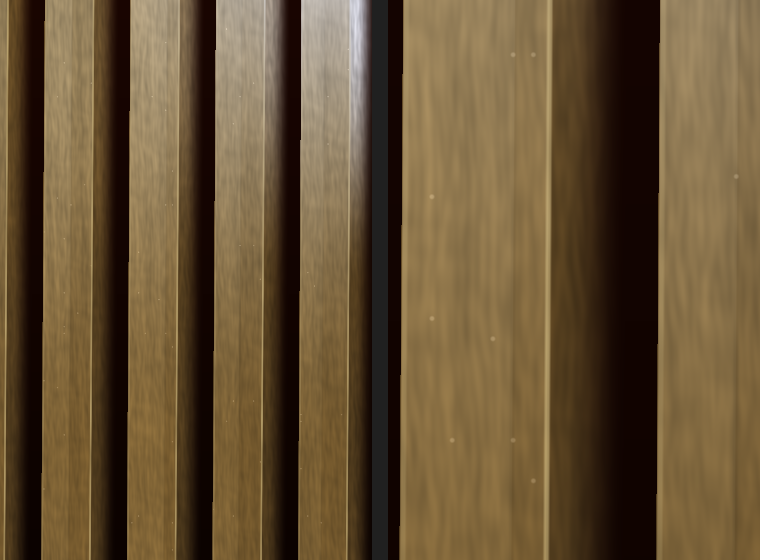
Left, the full canvas; right, a detail of the centre.
A Shadertoy shader for this texture:

```glsl
// Upright oak slats with a lit front, a shaded side and a near-black gap between.
// Each slat is one cell of a leaning 1D repeat; stretched gradient noise makes
// the grain, and a cool window glare fades in towards the upper right.

const float PERIOD = 0.2301;      // slat spacing, in canvas widths
const float FIRST_EDGE = 0.110;   // left edge of the first full slat, at the bottom
const float LEAN = 0.010;         // sideways drift from bottom to top
const float FRONT_END = 0.572;    // right edge of the front, in periods
const float SIDE_END = 0.875;     // where the side has sunk into the gap
const float EDGE_WIDTH = 0.016;   // pale arris line, in periods
const float GRAIN = 0.23;
const float FIGURE = 0.10;

const vec3 OAK_LOW = vec3(0.475, 0.370, 0.198);
const vec3 OAK_HIGH = vec3(0.615, 0.540, 0.400);
const vec3 OAK_SIDE = vec3(0.345, 0.255, 0.125);
const vec3 GAP = vec3(0.070, 0.014, 0.002);
const vec3 ARRIS = vec3(0.780, 0.690, 0.470);
const vec3 GLARE = vec3(0.840, 0.850, 0.900);

float hash(vec2 p) {
    vec3 q = fract(p.xyx * vec3(0.1031, 0.1030, 0.0973));
    q += dot(q, q.yzx + 33.33);
    return fract((q.x + q.y) * q.z);
}

vec2 gradient(vec2 cell) {
    float a = 6.2832 * hash(cell);
    return vec2(cos(a), sin(a));
}

// Gradient noise, roughly -0.7 to 0.7
float noise(vec2 p) {
    vec2 i = floor(p), f = p - i;
    vec2 u = f * f * f * (f * (f * 6.0 - 15.0) + 10.0);
    vec2 e = vec2(1.0, 0.0);
    float low = mix(dot(gradient(i), f), dot(gradient(i + e), f - e), u.x);
    float high = mix(dot(gradient(i + e.yx), f - e.yx),
                     dot(gradient(i + e.xx), f - e.xx), u.x);
    return mix(low, high, u.y);
}

// Fine pores, short flecks and long streaks along the slat
float woodGrain(vec2 p) {
    p.x += 0.006 * noise(p * vec2(9.0, 7.0)) + 0.03 * p.y;
    return 0.50 * noise(p * vec2(150.0, 24.0))
         + 0.35 * noise(p * vec2(105.0, 9.0) + 17.0)
         + 0.40 * noise(p * vec2(55.0, 1.6) + 41.0);
}

// Broad clouding with faint cross ripples
float woodFigure(vec2 p) {
    p.y += 0.35 * p.x + 0.03 * noise(p * 14.0);
    return 0.7 * noise(p * vec2(11.0, 5.0)) + 0.5 * noise(p * vec2(16.0, 38.0) + 9.0);
}

// Thin soft line centred at c
float line(float x, float c, float width) {
    return 1.0 - smoothstep(0.25 * width, width, abs(x - c));
}

void mainImage(out vec4 fragColor, in vec2 fragCoord) {
    vec2 uv = fragCoord / iResolution.xy;
    vec2 p = fragCoord / iResolution.x;
    float h = uv.y;

    // Slat cell: index and position across it
    float s = (uv.x - FIRST_EDGE - LEAN * h) / PERIOD;
    float id = floor(s), x = s - id;
    float aa = 1.0 / (PERIOD * iResolution.x);
    float rnd = hash(vec2(id + 11.0, 3.0));
    vec2 wood = vec2(p.x - LEAN * h, p.y) + vec2(3.7, 5.3) * (id + 4.0);
    float grain = woodGrain(wood);
    float figure = woodFigure(wood);

    // Front: two glued boards, paler towards the top
    float lift = smoothstep(0.15, 1.05, h);
    vec3 front = mix(OAK_LOW, OAK_HIGH, lift) * (0.97 + 0.07 * rnd);
    float seam = mix(0.27, 0.47, hash(vec2(id + 5.0, 8.0)));
    float board = smoothstep(seam - aa, seam + aa, x);
    front *= mix(vec3(1.02), vec3(0.95, 0.93, 0.88), board);
    front *= 1.0 - 0.05 * line(x, seam, 0.015);
    float frontGlare = pow(h, 3.5) * smoothstep(0.1, 1.0, uv.x);
    front = mix(front, GLARE, 0.62 * frontGlare);
    front *= 1.0 + GRAIN * grain * (1.0 - 0.4 * frontGlare) + FIGURE * figure;

    // Sparse pale dust specks
    vec2 dust = p * 55.0, dustCell = floor(dust);
    float speck = step(0.975, hash(dustCell + 70.0));
    front += 0.12 * speck * (1.0 - smoothstep(0.05, 0.17, length(dust - dustCell - 0.5)));

    // Side: catches the glare, then falls away into the gap
    float depth = clamp((x - FRONT_END) / (SIDE_END - FRONT_END), 0.0, 1.0);
    vec3 side = OAK_SIDE * mix(0.88, 1.18, lift);
    float sideGlare = smoothstep(0.48, 1.0, h) * pow(uv.x, 2.3);
    side = mix(side, GLARE, min(1.05 * sideGlare, 1.0));
    side *= 1.0 + 1.4 * GRAIN * grain + FIGURE * figure;
    float shade = 1.0 - smoothstep(0.18, 1.0, depth);
    side = mix(GAP * (0.6 + 0.8 * h), side, shade);

    // Join the faces and draw the two arrises
    float onFront = smoothstep(0.0, 1.5 * aa, x)
                  * (1.0 - smoothstep(FRONT_END - aa, FRONT_END + aa, x));
    vec3 color = mix(side, front, onFront);
    float wear = 0.75 + 0.35 * noise(vec2(id * 7.3, p.y * 9.0));
    vec3 arris = mix(ARRIS, GLARE, frontGlare);
    color = mix(color, arris, 0.85 * wear * line(x, FRONT_END, EDGE_WIDTH));
    color = mix(color, arris, 0.35 * wear * line(x, 0.014, EDGE_WIDTH));

    fragColor = vec4(clamp(color, 0.0, 1.0), 1.0);
}
```
